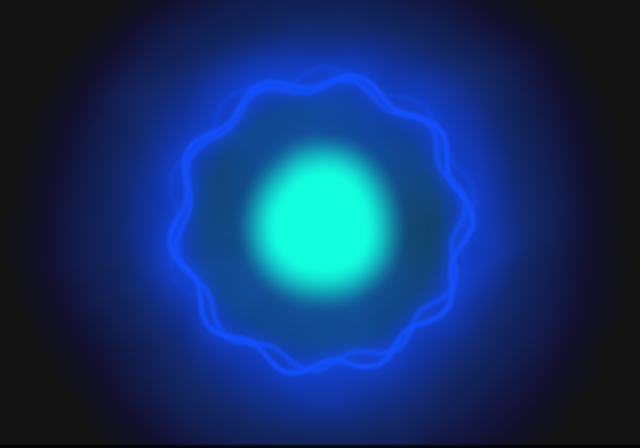
Give the GLSL for this background, as a WebGL 2 fragment shader.

```glsl
#version 300 es
precision highp float;
// A glowing cyan core inside a braided blue energy ring, wrapped in dark blue haze.

uniform vec2 u_resolution;
out vec4 fragColor;

const vec3 VOID_GREY   = vec3(0.078, 0.078, 0.080);
const vec3 DUSK_VIOLET = vec3(0.070, 0.060, 0.190);
const vec3 HAZE_NAVY   = vec3(0.070, 0.145, 0.370);
const vec3 RING_GLOW   = vec3(0.070, 0.225, 0.720);
const vec3 INNER_BLUE  = vec3(0.070, 0.275, 0.580);
const vec3 DEEP_TEAL   = vec3(0.070, 0.240, 0.400);
const vec3 CORE_HALO   = vec3(0.070, 0.480, 0.660);
const vec3 CORE_CYAN   = vec3(0.070, 1.000, 0.870);
const vec3 STRAND_BLUE = vec3(0.070, 0.310, 1.000);

const float LOBES = 10.0;

float gaussian(float x, float width) {
    return exp(-x * x / (width * width));
}

float spot(vec2 p, vec2 center, vec2 size) {
    vec2 q = (p - center) / size;
    return exp(-dot(q, q));
}

// Layered sines, each octave rotated and bent by the previous one; about -1 to 1.
float smoke(vec2 p, float scale) {
    float sum = 0.0;
    float weight = 0.5;
    vec2 q = p * scale;
    for (int i = 0; i < 4; i++) {
        q = mat2(0.8, 0.6, -0.6, 0.8) * q + 0.6 * sin(q.yx + float(i));
        sum += weight * sin(q.x) * cos(q.y);
        q *= 1.7;
        weight *= 0.55;
    }
    return sum;
}

// Approximate distance to a closed wavy line around the origin.
float strandDistance(float radius, float angle, float base, float swing, float phase) {
    float wave = LOBES * angle - phase;
    float slope = LOBES * swing * sin(wave) / base;
    return abs(radius - base - swing * cos(wave)) / sqrt(1.0 + slope * slope);
}

// Haze from the ring outwards into the dark corners.
vec3 outerHaze(float radius, float drift) {
    float r = radius + 0.025 * drift;
    vec3 color = mix(RING_GLOW, HAZE_NAVY, smoothstep(0.33, 0.49, r));
    color = mix(color, DUSK_VIOLET, smoothstep(0.46, 0.63, r));
    return mix(color, VOID_GREY, smoothstep(0.57, 0.71, r));
}

// Blue disc within the ring, with darker pockets beside the core.
vec3 innerDisc(vec2 p, float drift) {
    float pockets = spot(p, vec2(0.23, -0.02), vec2(0.09, 0.13))
                  + 0.55 * spot(p, vec2(-0.22, 0.06), vec2(0.08, 0.12));
    vec3 color = mix(INNER_BLUE, DEEP_TEAL, clamp(pockets + 0.2 * drift, 0.0, 1.0));
    return mix(color, RING_GLOW, 0.5 * spot(p, vec2(0.13, 0.24), vec2(0.14, 0.08)));
}

vec3 addCore(vec3 color, vec2 p, float drift) {
    vec2 q = p - vec2(0.006, 0.0);
    float angle = atan(q.y, q.x);
    float r = length(q * vec2(1.03, 0.97)) + 0.004 * sin(3.0 * angle + 0.6) + 0.006 * drift;
    color = mix(color, CORE_HALO, 0.55 * gaussian(r, 0.18));
    return mix(color, CORE_CYAN, 1.0 - smoothstep(0.095, 0.205, r));
}

vec3 addStrand(vec3 color, float dist, float strength) {
    float line = gaussian(dist, 0.0085);
    float bloom = 0.22 * gaussian(dist, 0.026);
    return mix(color, STRAND_BLUE, strength * max(line, bloom));
}

void main() {
    vec2 p = (gl_FragCoord.xy - 0.5 * u_resolution) / u_resolution.y;
    vec2 ringPoint = p - vec2(0.002, 0.0);
    float radius = length(ringPoint);
    float angle = atan(ringPoint.y, ringPoint.x);
    float drift = smoke(p, 7.0);

    // Background haze blended with the disc inside the ring
    vec3 color = outerHaze(radius, drift);
    color = mix(innerDisc(p, drift), color, smoothstep(0.25, 0.335, radius));
    color *= 1.0 + 0.08 * smoke(p + 3.0, 12.0) * (1.0 - smoothstep(0.5, 0.7, radius));
    color = addCore(color, p, drift);

    // Faint outer ghost, then the two braided strands
    float phase = 0.8 - 0.5 * cos(angle);
    float shift = 0.95 - 0.7 * sin(angle) + 0.4 * cos(angle);
    float ghostFade = 0.32 * smoothstep(-0.85, 0.1, sin(angle));
    float ghost = strandDistance(radius, angle, 0.333, 0.017, phase + 1.9);
    float inner = strandDistance(radius, angle, 0.311, 0.016, phase + shift);
    float outer = strandDistance(radius, angle, 0.322, 0.017, phase);
    color = addStrand(color, ghost, ghostFade);
    color = addStrand(color, inner, 0.75);
    color = addStrand(color, outer, 0.9);

    // Dark strip along the lower edge
    color *= mix(0.25, 1.0, smoothstep(0.004, 0.010, p.y + 0.5));
    fragColor = vec4(color, 1.0);
}
```
